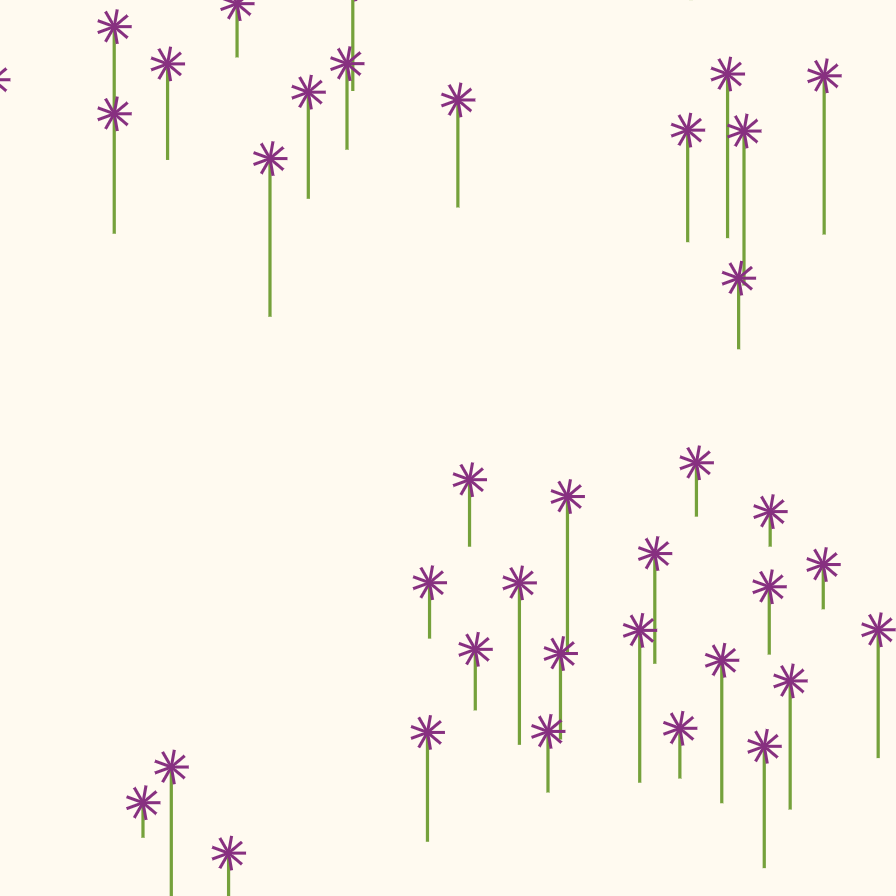
Reproduce this pattern procedurally as a WebGL 1 fragment shader.

```glsl
precision highp float;
// Patches of purple star-shaped flowers on upright green stems over cream paper.

uniform vec2 u_resolution;

const vec3 PAPER = vec3(1.0, 0.98, 0.94);
const vec3 STEM_GREEN = vec3(0.46, 0.63, 0.23);
const vec3 PETAL_PURPLE = vec3(0.53, 0.19, 0.50);

const float RAY_COUNT = 9.0;
const float HEAD_RADIUS = 0.0195;
const float RAY_WIDTH = 0.0034;
const float STEM_WIDTH = 0.0036;
const float STEM_MIN = 0.03;
const float STEM_MAX = 0.185;

const int MAX_FLOWERS = 20;       // upper bound for one patch
const float JITTER = 1.2;         // irregularity, relative to flower spacing
const float GOLDEN_ANGLE = 2.39996;
const float TAU = 6.28319;

float hash(vec2 p) {
  return fract(sin(dot(p, vec2(127.1, 311.7))) * 43758.5453);
}

float coverage(float dist, float pixel) {
  return clamp(0.5 - dist / pixel, 0.0, 1.0);
}

// Star of equal bars, folded into one sector; the first bar points right.
float headDistance(vec2 p) {
  float sector = TAU / RAY_COUNT;
  float angle = mod(atan(p.y, p.x) + 0.5 * sector, sector) - 0.5 * sector;
  vec2 q = length(p) * vec2(cos(angle), sin(angle));
  return max(abs(q.y) - 0.5 * RAY_WIDTH, q.x - HEAD_RADIUS);
}

// Vertical bar hanging from the head.
float stemDistance(vec2 p, float stemLength) {
  return max(abs(p.x) - 0.5 * STEM_WIDTH, max(p.y, -p.y - stemLength));
}

// Adds one elliptical patch; ink.x is stem coverage, ink.y is head coverage.
void addPatch(vec2 uv, vec2 centre, vec2 radii, float count, float pixel, inout vec2 ink) {
  for (int i = 0; i < MAX_FLOWERS; i++) {
    float k = float(i);
    if (k >= count) break;

    // Jittered sunflower spiral keeps flowers apart without a visible grid.
    vec2 seed = vec2(k + 1.0, 10.0 * centre.x);
    float angle = k * GOLDEN_ANGLE + 10.0 * centre.y;
    vec2 spot = sqrt((k + 0.5) / count) * vec2(cos(angle), sin(angle));
    vec2 jitter = vec2(hash(seed), hash(seed + 17.3)) - 0.5;
    spot += jitter * JITTER / sqrt(count);

    vec2 p = uv - centre - radii * spot;
    float stemLength = mix(STEM_MIN, STEM_MAX, hash(seed + 41.9));
    ink.x = max(ink.x, coverage(stemDistance(p, stemLength), pixel));
    ink.y = max(ink.y, coverage(headDistance(p), pixel));
  }
}

void main() {
  float size = min(u_resolution.x, u_resolution.y);
  vec2 uv = gl_FragCoord.xy / size;
  float pixel = 1.0 / size;

  // Patches: centre, radii, number of flowers
  vec2 ink = vec2(0.0);
  addPatch(uv, vec2(0.73, 0.31), vec2(0.30, 0.18), 19.0, pixel, ink);
  addPatch(uv, vec2(0.25, 0.93), vec2(0.29, 0.14), 11.0, pixel, ink);
  addPatch(uv, vec2(0.82, 0.92), vec2(0.10, 0.20), 7.0, pixel, ink);
  addPatch(uv, vec2(0.19, 0.10), vec2(0.07, 0.07), 3.0, pixel, ink);

  // Heads lie above all stems.
  vec3 color = mix(PAPER, STEM_GREEN, ink.x);
  color = mix(color, PETAL_PURPLE, ink.y);
  gl_FragColor = vec4(color, 1.0);
}
```
